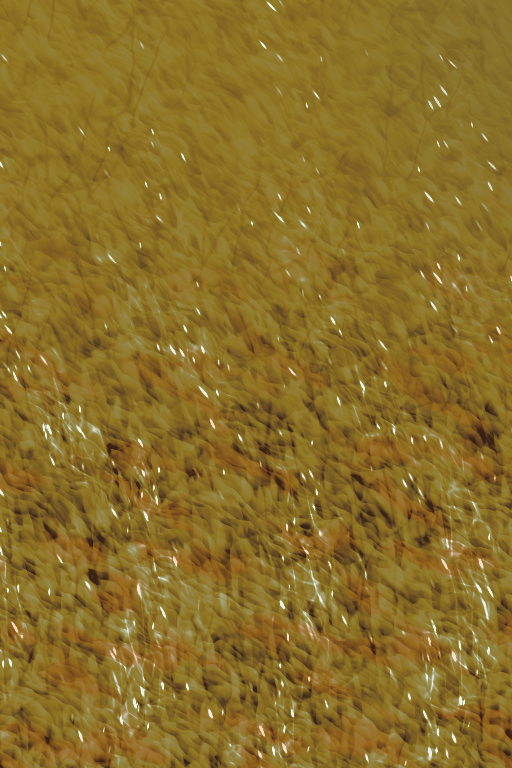
Give the GLSL for this texture, as a WebGL 2 fragment shader.

```glsl
#version 300 es
precision highp float;

uniform vec2 u_resolution;
out vec4 fragColor;

// Foil colours from deep fold to bright glint
const vec3 FOIL[8] = vec3[8](
    vec3(0.22, 0.14, 0.08), vec3(0.36, 0.26, 0.13),
    vec3(0.46, 0.35, 0.14), vec3(0.52, 0.41, 0.13),
    vec3(0.57, 0.47, 0.14), vec3(0.58, 0.52, 0.27),
    vec3(0.67, 0.67, 0.52), vec3(0.93, 0.95, 0.89));

vec3 hash3(vec2 cell) {
    vec3 q = fract(cell.xyx * vec3(0.1031, 0.1030, 0.0973));
    q += dot(q, q.yxz + 33.33);
    return fract((q.xxy + q.yzz) * q.zyx);
}

vec2 rotate(vec2 p, float angle) {
    float c = cos(angle), s = sin(angle);
    return vec2(c * p.x - s * p.y, s * p.x + c * p.y);
}

float bell(float x, float center, float width) {
    float d = (x - center) / width;
    return exp(-d * d);
}

// Layered sines, roughly -1 to 1
float waves(vec2 p) {
    float sum = 0.0, amp = 0.5;
    for (int i = 0; i < 4; i++) {
        sum += amp * sin(p.x + 1.7 * sin(0.8 * p.y + float(i)));
        p = rotate(p, 1.1) * 1.7;
        amp *= 0.6;
    }
    return sum;
}

// Soft cellular facets, each with its own level and tilt
float facets(vec2 p) {
    vec2 cell = floor(p);
    float sum = 0.0, total = 0.0;
    for (int j = -1; j <= 1; j++)
    for (int i = -1; i <= 1; i++) {
        vec2 id = cell + vec2(i, j);
        vec3 h = hash3(id);
        vec2 d = p - id - h.xy;
        float w = exp(-13.0 * dot(d, d));
        sum += w * (2.0 * h.z - 1.0 + 0.7 * d.y);
        total += w;
    }
    return sum / total;
}

// Lines along the borders of cells
float creases(vec2 p, float width) {
    vec2 cell = floor(p);
    float near = 9.0, next = 9.0;
    for (int j = -1; j <= 1; j++)
    for (int i = -1; i <= 1; i++) {
        vec2 id = cell + vec2(i, j);
        float d = length(id + hash3(id).xy - p);
        next = min(next, max(near, d));
        near = min(near, d);
    }
    return 1.0 - smoothstep(0.0, width, next - near);
}

// Scattered slim highlights; size is their half extent
float glints(vec2 p, vec2 grid, vec2 size, float density) {
    vec2 q = p * grid, cell = floor(q);
    float light = 0.0;
    for (int j = -1; j <= 1; j++)
    for (int i = -1; i <= 1; i++) {
        vec2 id = cell + vec2(i, j);
        vec3 h = hash3(id + 71.0);
        vec2 d = (q - id - h.xy) / grid;
        float pick = fract(h.z * 57.0);
        d.x += 0.7 * (pick - 0.4) * d.y;
        float spark = 1.0 - smoothstep(0.2, 1.0, length(d / (size * (0.6 + 0.6 * pick))));
        float lit = smoothstep(1.0 - density, 1.15 - density, h.z);
        light = max(light, spark * lit);
    }
    return light;
}

vec3 foilColor(float tone) {
    vec3 color = FOIL[0];
    for (int i = 1; i < 8; i++)
        color = mix(color, FOIL[i], clamp(tone - float(i) + 1.0, 0.0, 1.0));
    return color;
}

void main() {
    vec2 p = gl_FragCoord.xy / u_resolution.y;
    float lower = 1.0 - smoothstep(0.3, 0.9, p.y);
    float rough = mix(0.34, 1.0, lower);
    vec2 bent = p + 0.008 * vec2(waves(p * 31.0), waves(p * 31.0 + 9.0));

    // Leaning streaks that straighten toward the bottom
    vec2 flow = vec2(p.x + 0.3 * p.y * p.y, p.y) + 0.4 * (bent - p);
    float patches = waves(flow * vec2(30.0, 11.0) + 3.0);
    float trail = smoothstep(-0.5, 0.6, patches);

    // Broad light and shade
    float tone = mix(3.85, 3.45, lower) + 0.2 * waves(p * 12.0 + 5.0) * rough;
    tone -= bell(p.y, 0.42, 0.12) * (0.2 + 0.6 * p.x);
    tone += 0.35 * bell(p.y, 0.12, 0.14) * (1.0 - 1.5 * p.x);

    // Crinkled relief in crossing directions
    float relief = 1.1 * facets(rotate(bent, 0.6) * vec2(62.0, 165.0));
    relief += 0.8 * facets(rotate(bent, 0.8) * vec2(30.0, 80.0));
    relief += 1.0 * facets(flow * vec2(125.0, 34.0));
    relief += 0.6 * facets(rotate(bent, -0.35) * vec2(24.0, 58.0));
    tone += rough * 1.25 * relief / (1.0 + 0.3 * max(relief, 0.0));

    // Thin dark folds and pale ridges
    float steep = creases(flow.yx * vec2(9.0, 26.0), 0.14);
    tone -= 1.3 * rough * steep * smoothstep(-0.1, 0.5, waves(p * 19.0));
    float lean = creases(rotate(bent, -1.25) * vec2(9.0, 24.0), 0.12);
    tone -= 0.8 * lean * smoothstep(0.0, 0.5, waves(p * 16.0 + 7.0));
    float ridge = creases(rotate(bent, 0.7) * vec2(22.0, 60.0), 0.2);
    tone += 1.2 * ridge * rough * smoothstep(-0.2, 0.5, patches);
    float upright = creases(flow * vec2(48.0, 13.0) + 5.0, 0.16);
    tone += 1.3 * upright * lower * smoothstep(0.0, 0.6, patches);

    // Highlights gathered in trails
    float density = mix(0.14, 0.28, lower) * (0.3 + trail);
    tone += 4.5 * glints(flow, vec2(66.0, 46.0), vec2(0.0029, 0.0095), density);
    tone += 2.2 * lower * glints(flow, vec2(44.0, 18.0), vec2(0.0032, 0.025), density);

    // Warm reflections below, grey ones at the upper right
    vec3 color = foilColor(tone);
    float warm = lower * smoothstep(0.0, 0.7, waves(rotate(bent, 0.4) * vec2(22.0, 60.0)));
    color *= mix(vec3(1.0), vec3(1.05, 0.89, 0.82), warm);
    float grey = smoothstep(0.35, 0.7, p.x) * smoothstep(0.5, 1.0, p.y);
    color = mix(color, vec3(0.45, 0.40, 0.22), 0.3 * grey);
    fragColor = vec4(color, 1.0);
}
```
